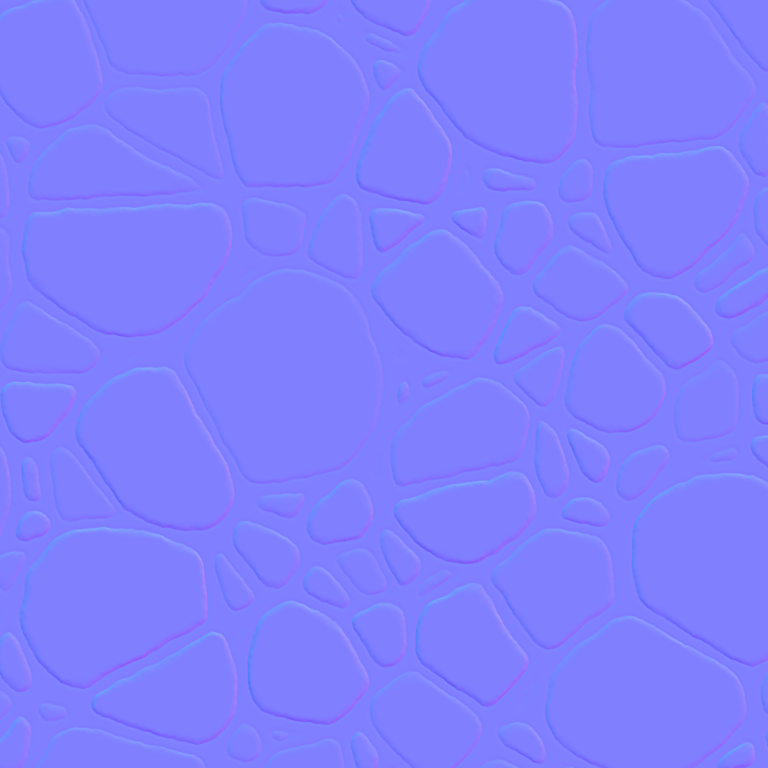
Write a Shadertoy shader that draws this texture map.

```glsl
#define GRID 11.0          // candidate stones per canvas height
#define MAX_RADIUS 0.145   // reach of the largest stones
#define SIZE_BIAS 4.0      // higher values make large stones rarer
#define GAP 0.0070         // half width of the mortar joints
#define BEVEL 0.0110       // width of the worn stone rim
#define LIFT 0.00085       // height of stones above the mortar
#define GROOVE 0.00013     // depth of the crease around each stone
#define ROUNDING 0.018     // corner rounding
#define BEND 0.0060        // slow bending of the outlines
#define CHIP 0.0020        // fine chipping of the outlines
#define SAMPLE_STEP 0.0009 // slope sampling distance

vec3 hash3(vec2 cell) {
    vec3 q = fract(cell.xyx * vec3(0.1031, 0.1030, 0.0973) + 0.37);
    q += dot(q, q.yxz + 33.33);
    return fract((q.xxy + q.yzz) * q.zyx);
}

// Layered sines, each octave rotated and bent by the ones before
vec2 waves(vec2 p) {
    vec2 sum = vec2(0.0);
    float amp = 0.5;
    for (int i = 0; i < 4; i++) {
        p = mat2(1.6, 1.2, -1.2, 1.6) * p;
        sum += amp * sin(p.yx + 1.7 * sum.yx + float(i));
        amp *= 0.55;
    }
    return sum;
}

float smoothMin(float a, float b, float k) {
    float h = max(k - abs(a - b), 0.0) / k;
    return min(a, b) - 0.25 * h * h * k;
}

// Stone centre in xy, squared radius in z
vec3 stoneSite(vec2 cell) {
    vec3 rnd = hash3(cell);
    float radius = MAX_RADIUS * pow(rnd.z, SIZE_BIAS);
    return vec3((cell + rnd.xy) / GRID, radius * radius);
}

float power(vec2 p, vec3 site) {
    vec2 d = p - site.xy;
    return dot(d, d) - site.z;
}

// Weighted cellular pattern: x = distance to the joint, y = stone random value
vec2 stones(vec2 p) {
    vec2 base = floor(p * GRID), ownCell = base;
    vec3 own = vec3(0.0);
    float ownPower = 1e3;
    for (int j = -2; j <= 2; j++)
    for (int i = -2; i <= 2; i++) {
        vec2 cell = base + vec2(i, j);
        vec3 site = stoneSite(cell);
        float w = power(p, site);
        if (w < ownPower) { ownPower = w; own = site; ownCell = cell; }
    }
    float edge = 1.0;
    for (int j = -2; j <= 2; j++)
    for (int i = -2; i <= 2; i++) {
        vec2 cell = base + vec2(i, j);
        if (cell == ownCell) continue;
        vec3 site = stoneSite(cell);
        float toJoint = 0.5 * (power(p, site) - ownPower)
                      / max(length(site.xy - own.xy), 1e-4);
        edge = smoothMin(edge, toJoint, ROUNDING);
    }
    return vec2(edge, hash3(ownCell + 57.0).x);
}

float height(vec2 p) {
    vec2 fine = waves(p * 45.0);
    vec2 broad = waves(p * 8.0);
    vec2 stone = stones(p + BEND * broad);

    // Rim: steep at the crease, easing into the flat top
    float d = stone.x - GAP * (1.0 + 0.3 * broad.y) + CHIP * fine.x;
    float bevel = BEVEL * (1.0 + 0.45 * fine.y);
    float slope = 1.0 - clamp(d / bevel, 0.0, 1.0);
    float h = LIFT * mix(0.45, 1.3, stone.y) * (1.0 - slope * slope * slope);

    // Crease between stone and mortar, then faint unevenness
    float crease = d / 0.0026;
    h -= GROOVE * exp(-crease * crease);
    return h + 0.00003 * fine.y * smoothstep(0.004, -0.004, d);
}

void mainImage(out vec4 fragColor, in vec2 fragCoord) {
    vec2 p = fragCoord / iResolution.y;
    vec2 e = vec2(SAMPLE_STEP, 0.0);
    vec2 gradient = vec2(height(p + e.xy) - height(p - e.xy),
                         height(p + e.yx) - height(p - e.yx)) / (2.0 * SAMPLE_STEP);
    vec3 normal = normalize(vec3(-gradient, 1.0));
    fragColor = vec4(0.5 + 0.5 * normal, 1.0);
}
```
